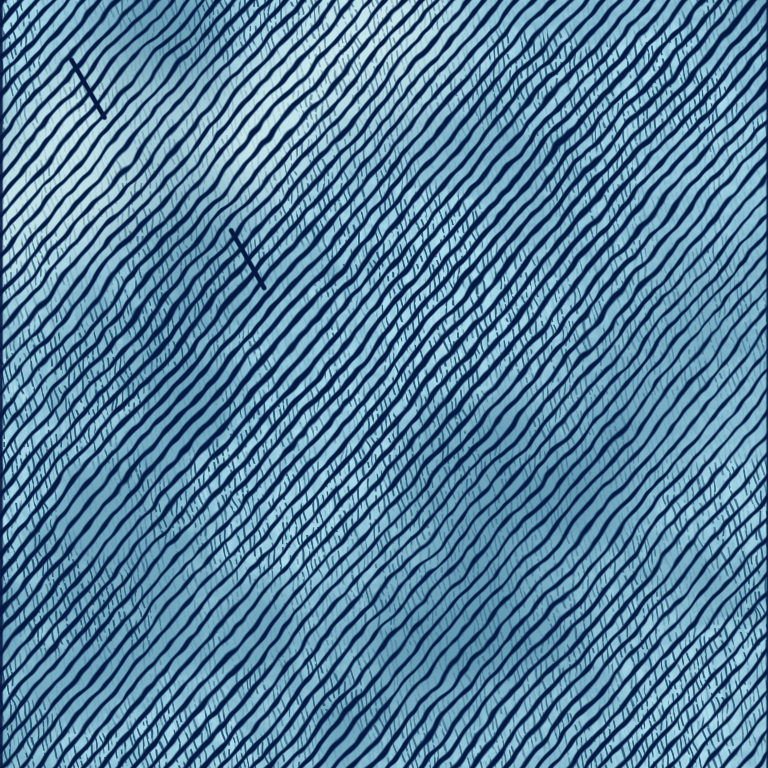
Reproduce this texture procedurally as a Shadertoy shader.

```glsl
// Fine diagonal navy ribs over pale blue bands with crisp cross ticks, like worn twill.
#define ACROSS 46.0      // ribs met along the bottom edge
#define DOWN 39.0        // ribs met along the left edge
#define RIB_HALF 0.165   // half width of a dark rib, in periods
#define WOBBLE 0.27      // sideways wander of the ribs, in periods
#define TICKS 112.0      // cross ticks per unit length of a band
#define TICK_LEAN 1.3    // shear of the ticks across a band
#define NAVY vec3(0.015, 0.09, 0.25)
#define DEEP vec3(0.08, 0.25, 0.39)
#define SLATE vec3(0.33, 0.55, 0.65)
#define SKY vec3(0.51, 0.72, 0.81)
#define PALE vec3(0.68, 0.87, 0.93)
#define BLEACHED vec3(0.82, 0.93, 0.94)

float hash(vec2 p) {
    return fract(sin(dot(p, vec2(127.1, 311.7))) * 43758.5453);
}

float noise(vec2 p) {
    vec2 i = floor(p), f = fract(p);
    f = f * f * (3.0 - 2.0 * f);
    return mix(mix(hash(i), hash(i + vec2(1, 0)), f.x),
               mix(hash(i + vec2(0, 1)), hash(i + vec2(1, 1)), f.x), f.y);
}

float fbm(vec2 p) {
    float sum = 0.0, amp = 0.5;
    for (int i = 0; i < 4; i++) {
        sum += amp * noise(p);
        p = p * 2.03 + 17.3;
        amp *= 0.5;
    }
    return sum / 0.9375;
}

float segment(vec2 p, vec2 a, vec2 b) {
    vec2 ab = b - a;
    return length(p - a - ab * clamp(dot(p - a, ab) / dot(ab, ab), 0.0, 1.0));
}

// Soft-edged streak that fades out over the given radius
float streak(vec2 p, vec2 a, vec2 b, float radius) {
    float d = segment(p, a, b) / radius;
    return exp(-d * d);
}

void mainImage(out vec4 fragColor, in vec2 fragCoord) {
    vec2 uv = fragCoord / iResolution.xy;
    float px = 1.0 / iResolution.y;
    float along = (uv.x + uv.y) * 0.7071;

    // Broad wear: clouds, bleached streaks, dull smooth lanes
    float cloud = fbm(uv * 5.0 + 3.0) - 0.5;
    vec2 bent = uv + 0.08 * (vec2(noise(uv * 7.0), noise(uv * 7.0 + 50.0)) - 0.5);
    float bleach = streak(bent, vec2(0.0, 0.71), vec2(0.12, 0.82), 0.09)
                 + streak(bent, vec2(0.33, 0.83), vec2(0.48, 0.98), 0.10);
    float lane = streak(bent, vec2(0.88, 0.58), vec2(0.60, 0.12), 0.13)
               + streak(bent, vec2(0.20, 0.94), vec2(0.25, 0.74), 0.07)
               + 0.6 * streak(bent, vec2(0.50, 0.84), vec2(0.72, 0.82), 0.09);
    lane = min(lane, 1.0);
    float hatch = smoothstep(0.30, 0.50, fbm(uv * 9.0 + 21.0)) * (1.0 - 0.65 * lane);
    hatch *= 1.0 - 0.5 * bleach;

    // Rib phase: whole numbers are the centres of the dark ribs
    float phase = uv.x * ACROSS - uv.y * DOWN;
    phase += (2.0 + 1.2 * lane) * WOBBLE * (noise(uv * 9.0) - 0.5);
    phase += (1.0 + 0.8 * lane) * WOBBLE * (noise(uv * 28.0 + 5.0) - 0.5);
    phase += 0.6 * WOBBLE * (noise(uv * 65.0 + 15.0) - 0.5);
    float band = floor(phase), f = phase - band;
    float ribDist = 0.5 - abs(f - 0.5);

    // Cross ticks, jittered in cells along each band
    float t = along * TICKS + TICK_LEAN * f + 9.0 * hash(vec2(band, 2.0));
    t += 0.6 * (noise(uv * 60.0) - 0.5);
    vec2 cell = vec2(floor(t), band);
    float centre = 0.5 + 0.4 * (hash(cell + 0.7) - 0.5);
    float slant = 0.8 * (hash(cell + 4.3) - 0.5) * (f - 0.5);
    float tickDist = abs(fract(t) - centre - slant);
    float tick = 1.0 - smoothstep(0.05, 0.14 + TICKS * px, tickDist);
    tick *= smoothstep(0.1, 0.35, hash(cell + 8.1));
    tick *= smoothstep(0.15, 0.45, noise(uv * 190.0)) * (0.1 + 0.9 * hatch);

    // Band colour
    float light = 0.15 + 0.75 * hatch * (0.35 + 0.65 * hash(cell + 2.9)) + 1.2 * cloud;
    light += 0.4 * (noise(uv * 160.0 + 40.0) - 0.5);
    vec3 color = mix(SKY, PALE, clamp(light - 0.3 * lane, 0.0, 1.0));
    color = mix(color, SLATE, 0.25 * lane + 0.4 * smoothstep(0.0, -0.28, cloud));
    color = mix(color, BLEACHED, clamp(0.85 * bleach, 0.0, 1.0));
    color = mix(color, mix(SLATE, DEEP, 0.7), tick);

    // Dark ribs with a softer rim and uneven width
    float halfWidth = RIB_HALF + 0.09 * (noise(uv * 70.0 + 9.0) - 0.5);
    halfWidth += 0.08 * (noise(uv * 4.0 + 31.0) - 0.5) - 0.02 * lane - 0.02 * bleach;
    float soft = max(0.07, 0.6 * px * length(vec2(ACROSS, DOWN)));
    float rim = 1.0 - smoothstep(halfWidth - soft, halfWidth + soft + 0.03, ribDist);
    float core = 1.0 - smoothstep(halfWidth - 0.11, halfWidth + 0.01, ribDist);
    color = mix(color, mix(DEEP, NAVY, core), rim);

    // Two stray slashes running against the ribs
    for (int i = 0; i < 2; i++) {
        vec2 start = vec2(0.093, 0.922) + float(i) * vec2(0.208, -0.222);
        float slash = segment(uv, start, start + vec2(0.043, -0.075));
        color = mix(color, NAVY, 1.0 - smoothstep(0.003 - px, 0.003 + px, slash));
    }

    // Dark selvedge at both sides
    float side = min(uv.x, 1.0 - uv.x + 0.0015);
    color = mix(color, NAVY, 0.9 * (1.0 - smoothstep(0.002, 0.004 + px, side)));

    fragColor = vec4(color, 1.0);
}
```
